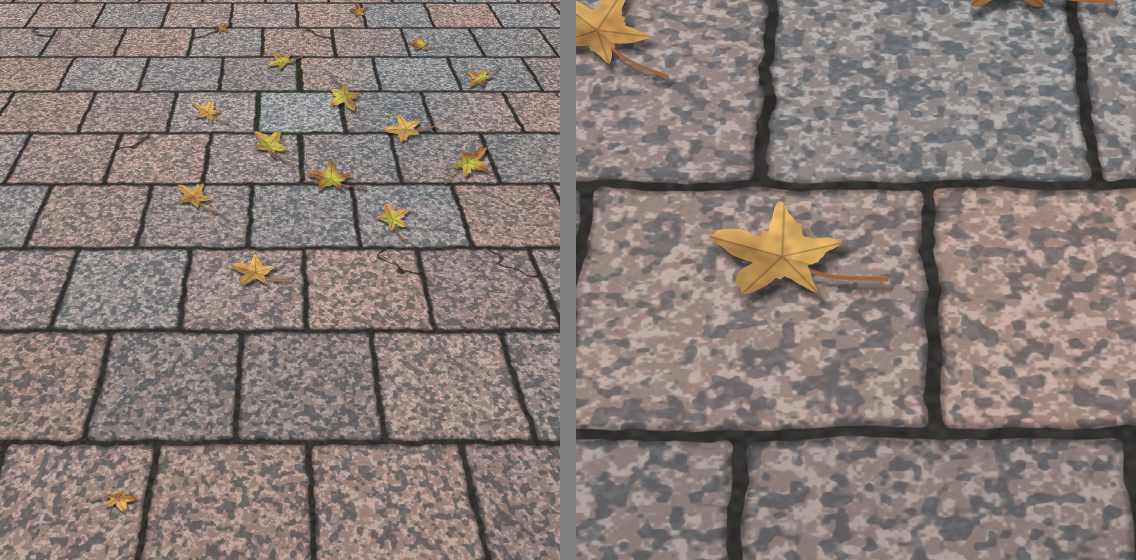
Left, the full canvas; right, a detail of the centre.
This texture is drawn by a WebGL 2 fragment shader. Its source:

```glsl
#version 300 es
precision highp float;

uniform vec2 u_resolution;
out vec4 fragColor;

// Ground perspective and paving layout
const float HORIZON = 1.565;
const float SLAB_WIDTH = 0.199;
const float ROW_SCALE = 7.877;
const float ROW_START = 5.811;
const float ROW_DRIFT = 0.009;
const float JOINT_HALF = 0.019;
const float JOINT_WOBBLE = 0.022;
const float GRAIN = 27.0;
const vec2 PALE_SLAB = vec2(-1.0, 4.0);
const vec2 MOSS_SPOT = vec2(0.53, 0.82);
const vec2 COOL_SPOT = vec2(0.74, 0.83);
const int LEAF_COUNT = 15;

// Colours
const vec3 STONE_MID = vec3(0.585, 0.525, 0.51);
const vec3 STONE_PALE = vec3(0.69, 0.64, 0.62);
const vec3 FLECK = vec3(0.35, 0.36, 0.38);
const vec3 WARM_TINT = vec3(1.05, 0.985, 0.96);
const vec3 COOL_TINT = vec3(0.91, 0.99, 1.02);
const vec3 JOINT = vec3(0.20, 0.195, 0.19);
const vec3 MOSS = vec3(0.17, 0.30, 0.08);
const vec3 LEAF_GOLD = vec3(0.83, 0.66, 0.38);
const vec3 LEAF_BROWN = vec3(0.60, 0.39, 0.24);
const vec3 LEAF_GREEN = vec3(0.73, 0.74, 0.31);

float hash(vec2 p) {
  vec3 q = fract(p.xyx * 0.1031);
  q += dot(q, q.yzx + 33.33);
  return fract((q.x + q.y) * q.z);
}

float noise(vec2 p) {
  vec2 i = floor(p), f = fract(p);
  f = f * f * (3.0 - 2.0 * f);
  return mix(mix(hash(i), hash(i + vec2(1, 0)), f.x),
             mix(hash(i + vec2(0, 1)), hash(i + 1.0), f.x), f.y);
}

float spot(vec2 p, vec2 center, float radius) {
  vec2 d = (p - center) / radius;
  return exp(-dot(d, d));
}

float roundBox(vec2 p, vec2 halfSize, float r) {
  vec2 q = abs(p) - halfSize + r;
  return length(max(q, 0.0)) + min(max(q.x, q.y), 0.0) - r;
}

// Speckled granite; g is the ground position, id the slab
vec3 granite(vec2 p, vec2 g, vec2 id) {
  vec2 s = g * GRAIN + id * 19.0;
  float coarse = 0.65 * noise(s) + 0.35 * noise(s * 2.1 + 7.0);
  float fine = 0.6 * noise(s * 1.5 + 40.0) + 0.4 * noise(s * 3.3);
  vec3 c = mix(STONE_MID, STONE_PALE, smoothstep(0.45, 0.68, fine));
  c = mix(c, FLECK, smoothstep(0.48, 0.66, coarse) * mix(0.85, 0.6, p.y));
  c *= 0.93 + 0.14 * fine;
  float cool = smoothstep(0.25, 0.9, 0.7 * hash(id + 31.0) + 0.6 * spot(p, COOL_SPOT, 0.17));
  float pale = id == PALE_SLAB ? 1.0 : 0.0;
  c *= mix(WARM_TINT, COOL_TINT, max(cool, pale));
  return c * (0.95 + 0.09 * hash(id + 5.0) + 0.1 * pale) * mix(0.97, 1.07, p.y);
}

vec3 paving(vec2 p, float px) {
  float depth = HORIZON - p.y;
  vec2 g = vec2((p.x - 0.5) / (SLAB_WIDTH * depth), ROW_SCALE / depth - ROW_START);
  vec2 size = vec2(SLAB_WIDTH * depth, depth * depth / ROW_SCALE);
  vec2 w = g + JOINT_WOBBLE * (vec2(noise(g * 7.0 + 50.0), noise(g * 7.0 + 90.0)) - 0.5)
             + 0.6 * JOINT_WOBBLE * (noise(g * 24.0 + 70.0) - 0.5);

  // Running bond: alternate rows shift by half a slab
  float row = floor(w.y);
  w.x -= 0.2 + ROW_DRIFT * row + 0.5 * mod(row + 1.0, 2.0);
  vec2 id = vec2(floor(w.x), row);
  vec2 local = fract(w) - 0.5;
  float moss = spot(p, MOSS_SPOT, 0.085);
  vec2 halfSize = size * (0.5 - JOINT_HALF * (1.0 + vec2(1.3, 0.4) * moss));
  float edge = roundBox(local * size, halfSize, 0.035 * size.y);

  vec3 c = granite(p, g, id);
  c *= 1.0 - 0.3 * smoothstep(-0.035 * size.y, 0.0, edge);

  // Curved crack across one corner of a few slabs
  vec2 corner = abs(local - vec2(hash(id + 3.0) < 0.5 ? -0.5 : 0.5, 0.5));
  float arc = abs(length(corner) - 0.27 - 0.12 * noise(g * 9.0)) * size.y;
  float cracked = step(0.86, hash(id + 11.0));
  c *= 1.0 - 0.5 * cracked * smoothstep(0.0012 + px, 0.0006, arc);

  float tuft = moss * smoothstep(0.4, 0.65, noise(g * 18.0));
  vec3 gap = mix(JOINT * (0.8 + 0.4 * noise(g * 40.0)), MOSS, tuft);
  return mix(c, gap, smoothstep(-px, px, edge));
}

// Five-lobed leaf with stem, in units of its radius
vec4 leaf(vec2 q, float seed, float aa) {
  q.x *= q.x > 0.0 ? 1.0 : mix(1.0, 1.8, hash(vec2(seed, 8.0)));
  float a = atan(q.x, q.y), len = length(q);
  float ridge = abs(sin(2.5 * a));
  float rim = 0.47 + 0.5 * pow(1.0 - ridge, 0.8) + 0.2 * (noise(vec2(a * 6.0 + 30.0, seed)) - 0.5);
  rim *= 0.86 + 0.14 * cos(a);
  float body = smoothstep(aa, -aa, len - rim);
  float stem = smoothstep(aa, -aa, abs(q.x - 0.12 * sin(3.0 * q.y)) - 0.035);
  stem *= step(-1.35, q.y) * step(q.y, 0.0);
  float blotch = noise(q * 2.5 + seed * 9.0);
  vec3 c = mix(LEAF_GOLD, LEAF_BROWN, smoothstep(0.35, 1.0, 0.5 * blotch + 0.6 * hash(vec2(seed, 2.0))));
  c = mix(c, LEAF_GREEN, step(0.55, hash(vec2(seed, 4.0))) * smoothstep(0.9, 0.2, len + 0.4 * blotch));
  c *= (q.x < 0.0 ? 0.88 : 1.04) * (0.9 + 0.2 * noise(q * 8.0 + seed));
  c *= 1.0 - 0.22 * smoothstep(0.05 + aa, 0.0, ridge * len);
  return vec4(mix(LEAF_BROWN, c, body), max(body, stem));
}

void main() {
  vec2 p = gl_FragCoord.xy / u_resolution;
  float px = 1.0 / min(u_resolution.x, u_resolution.y);
  vec3 color = paving(p, px);

  // Fallen leaves, dense far away and sparse close by
  for (int i = 0; i < LEAF_COUNT; i++) {
    float seed = float(i), t = seed / float(LEAF_COUNT - 1);
    vec2 center = vec2(0.7 - 0.22 * t + 0.6 * (fract(seed * 0.618 + 0.4) - 0.5),
                       0.98 - 0.42 * t - 0.45 * pow(t, 24.0));
    float radius = mix(0.017, 0.043, smoothstep(0.0, 0.5, t)) * mix(0.75, 1.15, hash(vec2(seed, 6.0)));
    vec2 q = (p - center) / radius * vec2(1.0, 1.3);
    if (length(q) > 2.5) continue;
    float turn = 6.2832 * hash(vec2(seed, 1.0));
    mat2 spin = mat2(cos(turn), sin(turn), -sin(turn), cos(turn));
    float shade = leaf(spin * (q + vec2(-0.06, 0.16)), seed, 0.16).a;
    vec4 blade = leaf(spin * q, seed, 1.2 * px / radius);
    color = mix(color * (1.0 - 0.5 * shade), blade.rgb, blade.a);
  }
  fragColor = vec4(color, 1.0);
}
```
